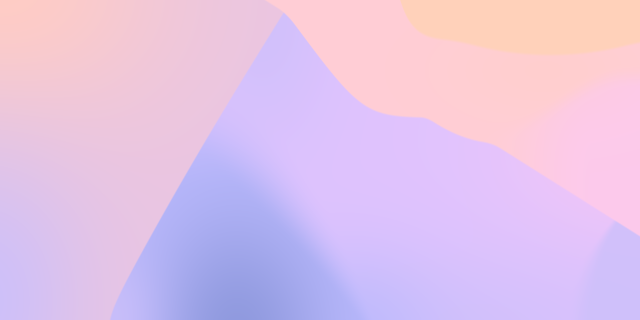
Reproduce this background procedurally as a Shadertoy shader.

```glsl
const vec3 ROSE = vec3(0.915, 0.772, 0.885);
const vec3 CORAL = vec3(1.00, 0.80, 0.77);
const vec3 MIST = vec3(0.80, 0.75, 0.98);
const vec3 PINK = vec3(1.00, 0.805, 0.835);
const vec3 ORCHID = vec3(0.99, 0.79, 0.92);
const vec3 PEACH = vec3(1.00, 0.82, 0.73);
const vec3 LILAC = vec3(0.875, 0.762, 0.995);
const vec3 MAUVE = vec3(0.95, 0.775, 0.965);
const vec3 BLUE = vec3(0.73, 0.725, 0.99);
const vec3 DUSK = vec3(0.56, 0.60, 0.87);

const float SLOPE_LEAN = 0.584;   // run per rise of the left flank
const float RIDGE_FALL = 1.36;    // steepness right of the summit
const float RIDGE_SOFT = 0.045;   // roundness at the foot of that fall
const float VALLEY_X = 1.5625;
const float VALLEY_Y = 0.552;
const float PI = 3.14159265;

// Soft elliptical light, 1 at its centre
float glow(vec2 p, vec2 centre, vec2 radius) {
    vec2 q = (p - centre) / radius;
    return exp(-dot(q, q));
}

float softMin(float a, float b, float k) {
    float h = max(k - abs(a - b), 0.0) / k;
    return min(a, b) - 0.25 * h * h * k;
}

// Left flank: x as a function of height
float flankX(float y) {
    return 0.327 + SLOPE_LEAN * y - 0.012 * sin(PI * y) + 0.017 * exp(-y / 0.05);
}

// Ridge: a falling shoulder that meets a rolling valley
float ridgeY(float x) {
    float fall = log(1.0 + exp((1.135 - x) / RIDGE_SOFT));
    float shoulder = 0.632 + RIDGE_FALL * RIDGE_SOFT * fall;
    shoulder = softMin(shoulder, 1.0 - 0.63 * (x - 0.828), 0.02);
    float d = x - VALLEY_X;
    float roll = d < 0.0 ? 1.55 * d * d : 0.039 * (1.0 - cos(PI * d / 0.38));
    return softMin(shoulder, VALLEY_Y + roll, 0.015);
}

// Lower rim of the peach cloud
float cloudY(float x) {
    float d = x - 1.72;
    float rim = softMin(0.872, 0.828 + 0.53 * d * d, 0.015);
    return rim + 0.13 * exp((1.25 - x) / 0.04);
}

vec3 leftHaze(vec2 p) {
    vec3 c = mix(ROSE, CORAL, glow(p, vec2(0.0, 1.03), vec2(0.52, 0.42)));
    return mix(c, MIST, 0.95 * glow(p, vec2(-0.05, 0.06), vec2(0.32, 0.45)));
}

vec3 upperSky(vec2 p, float px) {
    float lobe = 0.60 + 0.17 * smoothstep(1.55, 1.95, p.x);
    float orchid = smoothstep(-0.03, 0.05, lobe - p.y) * smoothstep(1.5, 1.85, p.x);
    vec3 c = mix(PINK, ORCHID, orchid);
    c = mix(c, PEACH, 0.25 * glow(p, vec2(1.7, 0.78), vec2(0.3, 0.15)));
    return mix(c, PEACH, smoothstep(-2.0 * px, 2.0 * px, p.y - cloudY(p.x)));
}

vec3 mountain(vec2 p) {
    // Broad body colour
    vec3 c = mix(LILAC, MAUVE, glow(p, vec2(2.0, 0.52), vec2(0.42, 0.3)));
    c = mix(c, MIST, 0.75 * glow(p, vec2(0.82, 0.95), vec2(0.22, 0.4)));
    c = mix(c, MIST, 0.7 * glow(p, vec2(1.4, -0.05), vec2(0.6, 0.25)));
    c = mix(c, BLUE, 0.85 * glow(p, vec2(1.1, -0.06), vec2(0.25, 0.25)));

    // Shaded fold, crisp at the base and diffuse above
    float foldX = 1.146 - 0.56 * p.y - 0.3 * p.y * p.y;
    float blur = 0.025 + 0.25 * p.y;
    float fold = 1.0 - smoothstep(-blur, blur, p.x - foldX);
    fold *= 1.0 - smoothstep(0.4, 0.85, p.y);
    vec3 shade = mix(BLUE, DUSK, glow(p, vec2(0.74, -0.06), vec2(0.27, 0.38)));
    shade = mix(shade, MIST, 0.8 * glow(p, vec2(0.35, 0.0), vec2(0.15, 0.22)));
    c = mix(c, shade, fold);

    // Rounded hill in the lower right
    float hill = 0.54 - length(p - vec2(2.35, -0.02));
    float hillBlur = 0.008 + 0.03 * (1.0 - smoothstep(0.1, 0.35, p.y));
    return mix(c, MIST, 0.8 * smoothstep(-hillBlur, hillBlur, hill));
}

void mainImage(out vec4 fragColor, in vec2 fragCoord) {
    vec2 p = fragCoord / iResolution.xy * vec2(2.0, 1.0);
    float px = 1.0 / iResolution.y;

    // Layers from back to front
    vec3 color = leftHaze(p);
    float flank = smoothstep(-px, px, 0.86 * (p.x - flankX(p.y)));
    color = mix(color, mountain(p), flank);
    float above = smoothstep(-px, px, 0.75 * (p.y - ridgeY(p.x)));
    color = mix(color, upperSky(p, px), above);

    fragColor = vec4(color, 1.0);
}
```
